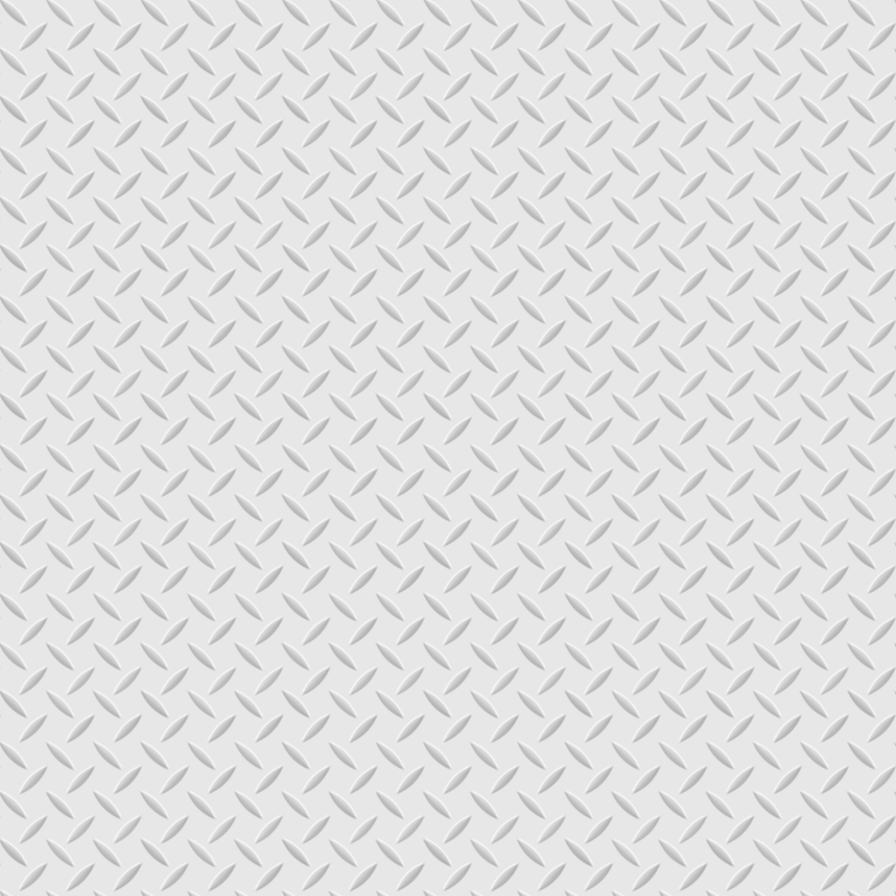
Give the GLSL for this texture, as a WebGL 1 fragment shader.

```glsl
precision highp float;
// Pale tread plate: two interleaved grids of raised spindle bars leaning
// opposite ways. Each bar stacks three soft lenses: a highlight on its upper
// edge, a shadow on its lower edge, and a shaded body between them.

uniform vec2 u_resolution;

// Layout, in canvas units, measured from the top left
const vec2 PITCH = vec2(0.0526, 0.0553);         // 19 columns, 18 rows
const vec2 FALLING_START = vec2(0.0147, 0.0137); // first bar leaning like "v" left arm
const vec2 RISING_START = vec2(0.0371, 0.0408);  // first bar leaning the other way
const float GROUP = 3.0;        // the pressing repeats every three rows and columns
const float ROW_SLIP = 0.04;    // third row of a group sits higher, in rows

// Bar shape, in canvas units
const float HALF_LENGTH = 0.0208;
const float HALF_WIDTH = 0.0041;
const float SOFTNESS = 0.0008;
const float HIGHLIGHT_SHIFT = 0.0019;
const float SHADOW_SHIFT = 0.0013;

// Tones
const vec3 PLATE = vec3(0.905);
const vec3 HIGHLIGHT = vec3(0.97);
const vec3 BODY_LIGHT = vec3(0.85);
const vec3 BODY_DARK = vec3(0.73);
const vec3 SHADOW = vec3(0.70);
const float END_FALLOFF = 0.03; // body darkens toward the right end
const float TONE_JITTER = 0.025; // tone difference between bars
const float PLACE_JITTER = 0.0006;

float hash(vec2 p) {
  vec3 q = fract(vec3(p.xyx) * 0.1031);
  q += dot(q, q.yzx + 33.33);
  return fract((q.x + q.y) * q.z);
}

// Half the width of a spindle at a distance along its axis
float taper(float along) {
  float s = along / HALF_LENGTH;
  return HALF_WIDTH * (1.0 - s * s);
}

// Soft coverage of a spindle; bar = (along, across)
float lens(vec2 bar) {
  float soft = SOFTNESS + 0.6 / u_resolution.y;
  return smoothstep(-soft, soft, taper(bar.x) - abs(bar.y));
}

// Draws one grid of bars; lean is +1 for rising, -1 for falling
vec3 addBars(vec3 color, vec2 p, vec2 start, float lean) {
  // Find the nearest bar, with the uneven row spacing
  vec2 grid = (p - start) / PITCH;
  vec2 cell = floor(grid + 0.5);
  vec2 member = mod(cell, GROUP);
  vec2 offset = grid - cell;
  offset.y += ROW_SLIP * step(1.5, member.y);
  vec2 local = offset * PITCH * vec2(1.0, -1.0);

  // Slight differences within a group
  vec2 seed = member + vec2(7.0, 11.0 + 5.0 * lean);
  float tone = (hash(seed) - 0.5) * TONE_JITTER;
  local += (vec2(hash(seed + 19.0), hash(seed + 31.0)) - 0.5) * PLACE_JITTER;

  // Turn to bar axes: x runs to the right end, y to the lit upper edge
  vec2 axis = normalize(vec2(1.0, lean));
  vec2 upper = vec2(-axis.y, axis.x);
  vec2 bar = vec2(dot(local, axis), dot(local, upper));

  // Body shading across and along the bar
  float across = bar.y / max(taper(bar.x), 0.25 * HALF_WIDTH);
  vec3 body = mix(BODY_DARK, BODY_LIGHT, smoothstep(-0.9, 0.9, across));
  body += tone - END_FALLOFF * bar.x / HALF_LENGTH;

  color = mix(color, HIGHLIGHT, lens(bar - vec2(0.0, HIGHLIGHT_SHIFT)));
  color = mix(color, SHADOW + tone, lens(bar + vec2(0.0, SHADOW_SHIFT)));
  return mix(color, body, lens(bar));
}

void main() {
  vec2 p = gl_FragCoord.xy / u_resolution;
  p.y = 1.0 - p.y;
  vec3 color = addBars(PLATE, p, FALLING_START, -1.0);
  color = addBars(color, p, RISING_START, 1.0);
  gl_FragColor = vec4(color, 1.0);
}
```
